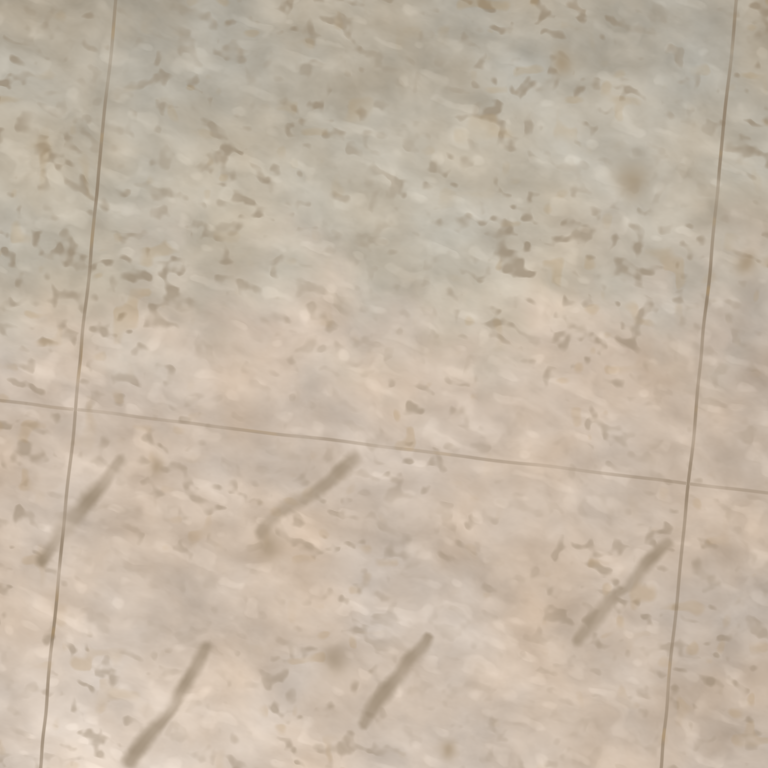
A Shadertoy shader for this texture:

```glsl
// Worn, speckled stone floor: large slabs on a slightly skewed grid of thin joints.
// Layered value noise gives the mottling and flecks; loops place the diagonal veins
// and stains, and a soft light gradient runs from warm (bottom) to grey-green (top).

#define SLAB_SIZE 0.808
#define JOINT_ORIGIN vec2(0.052, 0.479)
#define JOINT_SKEW vec2(0.099, 0.121)
#define JOINT_HALF_WIDTH 0.0021
#define VEIN_COUNT 5
#define STAIN_COUNT 7
#define WARM_STONE vec3(0.800, 0.736, 0.672)
#define COOL_STONE vec3(0.748, 0.715, 0.652)
#define FLECK_COLOR vec3(0.555, 0.490, 0.405)
#define VEIN_COLOR vec3(0.575, 0.510, 0.425)
#define JOINT_COLOR vec3(0.525, 0.455, 0.370)
#define OCHRE vec3(0.660, 0.530, 0.340)

float hash(vec2 p) {
    vec3 q = fract(vec3(p.xyx) * 0.1031);
    q += dot(q, q.yzx + 33.33);
    return fract((q.x + q.y) * q.z);
}

float noise(vec2 p) {
    vec2 cell = floor(p), f = fract(p);
    f = f * f * (3.0 - 2.0 * f);
    float low = mix(hash(cell), hash(cell + vec2(1, 0)), f.x);
    float high = mix(hash(cell + vec2(0, 1)), hash(cell + vec2(1, 1)), f.x);
    return mix(low, high, f.y);
}

float fbm(vec2 p) {
    float sum = 0.0, gain = 0.5;
    for (int i = 0; i < 5; i++) {
        sum += gain * noise(p);
        p = mat2(1.6, 1.2, -1.2, 1.6) * p + 17.3;
        gain *= 0.5;
    }
    return sum / 0.97;
}

float segmentDistance(vec2 p, vec2 halfSpan) {
    return length(p - halfSpan * clamp(dot(p, halfSpan) / dot(halfSpan, halfSpan), -1.0, 1.0));
}

float glow(vec2 p, vec2 center, vec2 radius) {
    vec2 d = (p - center) / radius;
    return exp(-dot(d, d));
}

// Coverage of a joint line, with the edge smoothed over one pixel.
float jointLine(float coord, float pixel) {
    float d = abs(coord - round(coord)) * SLAB_SIZE;
    float soft = max(pixel, 0.0012);
    return 1.0 - smoothstep(JOINT_HALF_WIDTH - soft, JOINT_HALF_WIDTH + soft, d);
}

void mainImage(out vec4 fragColor, in vec2 fragCoord) {
    vec2 uv = fragCoord / iResolution.xy;
    float pixel = 1.0 / iResolution.y;
    vec2 warp = vec2(fbm(uv * 14.0 + 3.0), fbm(uv * 14.0 + 41.0)) - 0.5;
    vec2 p = uv + 0.025 * warp;

    // Base tone and light
    float upper = smoothstep(0.46, 0.74, uv.y + 0.25 * warp.x);
    vec3 color = mix(WARM_STONE, COOL_STONE, upper);
    color *= 1.0 - 0.08 * smoothstep(0.72, 1.05, uv.y);
    color *= 1.0 - 0.05 * smoothstep(0.6, 1.05, uv.x);
    color += 0.09 * glow(uv, vec2(0.14, 0.0), vec2(0.17, 0.12));
    color += vec3(0.025, 0.028, 0.035) * glow(uv, vec2(0.83, 0.70), vec2(0.08, 0.13));

    // Cloudy mottling with faint hue shifts
    vec2 grain = mat2(0.94, 0.34, -0.34, 0.94) * p;
    float clouds = fbm(grain * vec2(7.0, 11.0));
    float mottle = fbm(grain * vec2(24.0, 38.0) + 9.0);
    color += 0.10 * (clouds - 0.5) + 0.15 * (mottle - 0.5);
    color += vec3(-0.022, 0.0, 0.024) * (fbm(p * 10.0 + 70.0) - 0.5) * 2.0;

    // Small flecks gathered in patches, denser in the upper part
    float patches = smoothstep(0.32, 0.68, fbm(p * 9.0 + 23.0));
    float speck = noise(grain * vec2(58.0, 86.0) + 5.0) * 0.7 + noise(p * 125.0) * 0.3;
    float flecks = smoothstep(0.60, 0.86, speck) * (0.25 + 0.75 * patches);
    color = mix(color, FLECK_COLOR, flecks * mix(0.42, 0.58, upper));
    float tint = smoothstep(0.76, 0.94, noise(p * 52.0 + 91.0));
    color = mix(color, OCHRE, 0.20 * tint * patches);
    color += 0.035 * smoothstep(0.68, 0.9, noise(grain * vec2(42.0, 70.0) + 60.0));

    // Broken diagonal veins across the lower part
    for (int i = 0; i < VEIN_COUNT; i++) {
        float k = float(i);
        vec2 center = vec2(fract(0.40 + 0.705 * k), 0.22 + 0.14 * cos(0.9 * k - 0.3));
        float slope = 0.82 + 0.35 * (hash(vec2(k, 8.0)) - 0.5);
        vec2 halfSpan = mix(0.035, 0.085, hash(vec2(k, 2.0))) * vec2(cos(slope), sin(slope));
        float d = segmentDistance(p - center, halfSpan);
        float width = 0.006 + 0.011 * noise(p * 22.0 + k);
        float vein = 1.0 - smoothstep(0.15 * width, width, d);
        color = mix(color, VEIN_COLOR, vein * (0.25 + 0.55 * noise(p * 34.0 + 13.0)));
    }

    // Scattered soft stains
    for (int i = 0; i < STAIN_COUNT; i++) {
        float k = float(i);
        vec2 center = vec2(fract(0.73 + 0.618 * k), fract(0.915 + 0.37 * k));
        float size = mix(0.010, 0.022, hash(vec2(k, 5.0)));
        float stain = glow(p, center, vec2(size, size * 1.2)) * (0.3 + 0.4 * mottle);
        color = mix(color, mix(FLECK_COLOR, OCHRE, 0.4 * hash(vec2(k, 6.0))), stain);
    }

    // Worn joints: upright ones are clear, level ones are faint
    vec2 slab = (uv - JOINT_ORIGIN + vec2(-JOINT_SKEW.x * uv.y, JOINT_SKEW.y * uv.x)) / SLAB_SIZE;
    slab += 0.0025 * (vec2(noise(uv.yy * 14.0), noise(uv.xx * 14.0 + 7.0)) - 0.5);
    float wear = 0.35 + 0.65 * noise(uv * 28.0 + 31.0);
    float joint = max(0.78 * jointLine(slab.x, pixel), 0.42 * jointLine(slab.y, pixel)) * wear;
    vec3 dirt = mix(JOINT_COLOR, OCHRE, 0.6 * smoothstep(0.65, 0.9, noise(uv * 45.0 + 50.0)));
    color = mix(color, dirt, joint);

    fragColor = vec4(clamp(color, 0.0, 1.0), 1.0);
}
```
